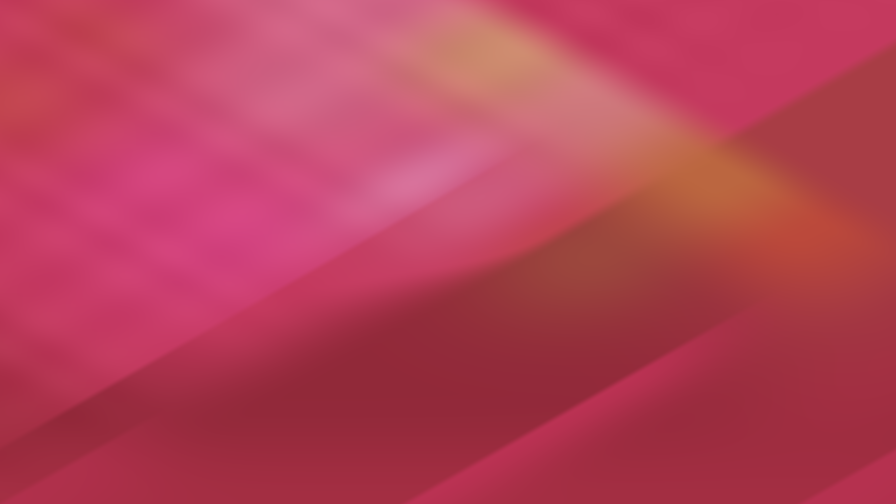
Give the GLSL for this background, as a WebGL 2 fragment shader.

```glsl
#version 300 es
precision highp float;
// Soft crossing diagonal beams in rose, magenta and amber over dark wine red.

uniform vec2 u_resolution;
out vec4 fragColor;

const float SLOPE = 0.57;         // steepness of both beam directions
const float RIDGE = 0.11;         // lower edge of the magenta sheet
const float SHELF = -0.105;       // lower edge of the rose sheet
const float STREAK = -0.457;      // upper edge of the bright lower streak
const float CORNER = -0.905;      // upper edge of the corner beam
const float BAND_TOP = 1.55;      // upper edge of the falling band
const float EDGE = 0.008;         // softness of crisp edges
const float GRAIN = 0.008;        // strength of the faint streaks

const vec3 DARK = vec3(0.57, 0.16, 0.225);
const vec3 WINE = vec3(0.64, 0.18, 0.26);
const vec3 CRIMSON = vec3(0.73, 0.195, 0.325);
const vec3 ROSE = vec3(0.77, 0.225, 0.37);
const vec3 MAGENTA = vec3(0.83, 0.26, 0.50);
const vec3 PINK = vec3(0.82, 0.40, 0.53);
const vec3 ORCHID = vec3(0.84, 0.45, 0.61);
const vec3 DUSTY = vec3(0.81, 0.48, 0.49);
const vec3 TAN = vec3(0.80, 0.55, 0.43);
const vec3 AMBER = vec3(0.74, 0.41, 0.25);
const vec3 RUST = vec3(0.74, 0.29, 0.23);
const vec3 RED = vec3(0.75, 0.27, 0.29);
const vec3 BROWN = vec3(0.61, 0.28, 0.24);
const vec3 BRICK = vec3(0.66, 0.24, 0.27);

// Elliptic glow in diagonal coordinates
float glow(vec2 q, vec2 center, vec2 size) {
  vec2 v = (q - center) / size;
  return exp(-dot(v, v));
}

// Beam with a crisp upper edge and a soft tail below
float beam(float c, float edge, float tail) {
  float t = max(edge - c, 0.0) / tail;
  return smoothstep(-EDGE, EDGE, edge - c) * exp(-t * t);
}

// Dark lower field with its rising streaks
vec3 lowerField(vec2 q, float y) {
  vec3 col = mix(WINE, DARK, smoothstep(0.0, 0.22, y));
  col = mix(col, WINE, 0.9 * glow(q, vec2(1.24, -0.75), vec2(0.35, 0.2)));
  col = mix(col, BROWN, glow(q, vec2(1.17, -0.18), vec2(0.22, 0.17)));
  col = mix(col, BRICK, 0.8 * glow(q, vec2(1.40, -0.52), vec2(0.25, 0.2)));
  col = mix(col, BRICK, smoothstep(1.4, 1.6, q.x));
  float leftFade = 1.0 - smoothstep(0.15, 0.42, q.x);
  col = mix(col, CRIMSON, 0.55 * leftFade * beam(q.y, 0.0, 0.15));
  float streakFade = 1.0 - smoothstep(0.95, 1.36, q.x);
  col = mix(col, CRIMSON, streakFade * beam(q.y, STREAK, 0.085));
  return mix(col, CRIMSON, 0.8 * beam(q.y, CORNER, 0.2));
}

// Rose sheet, blurred at the left and sharp toward the right
vec3 roseSheet(vec3 col, vec2 q) {
  float blur = mix(0.11, 0.012, smoothstep(0.65, 1.15, q.x));
  float cover = smoothstep(SHELF - 0.01, SHELF + 2.0 * blur, q.y);
  cover *= smoothstep(0.22, 0.68, q.x);
  vec3 sheet = mix(ROSE, PINK, 0.75 * glow(q, vec2(1.16, 0.07), vec2(0.2, 0.12)));
  sheet = mix(sheet, RED, 0.8 * glow(q, vec2(1.17, -0.1), vec2(0.18, 0.07)));
  return mix(col, sheet, cover);
}

// Magenta sheet with pale and red clouds in the upper left
vec3 magentaSheet(vec3 col, vec2 q) {
  vec3 sheet = mix(WINE, ROSE, smoothstep(0.14, 0.5, q.x));
  sheet = mix(sheet, MAGENTA, glow(q, vec2(0.82, 0.26), vec2(0.27, 0.2)));
  sheet = mix(sheet, MAGENTA, 0.8 * glow(q, vec2(0.84, 0.48), vec2(0.2, 0.13)));
  sheet = mix(sheet, RED, 0.85 * glow(q, vec2(0.80, 0.80), vec2(0.15, 0.16)));
  sheet = mix(sheet, RED, 0.7 * glow(q, vec2(1.05, 0.82), vec2(0.09, 0.15)));
  sheet = mix(sheet, PINK, glow(q, vec2(1.17, 0.47), vec2(0.19, 0.21)));
  sheet = mix(sheet, PINK, 0.95 * glow(q, vec2(1.35, 0.58), vec2(0.17, 0.25)));
  sheet = mix(sheet, ORCHID, 0.95 * glow(q, vec2(1.13, 0.17), vec2(0.2, 0.09)));
  float cover = smoothstep(RIDGE - EDGE, RIDGE + EDGE, q.y);
  return mix(col, sheet, cover * (1.0 - smoothstep(1.45, 1.62, q.x)));
}

// Falling band, its hue running from pink through tan and amber to rust
vec3 fallingBand(vec3 col, vec2 q) {
  vec3 hue = mix(RUST, AMBER, smoothstep(-0.38, -0.18, q.y));
  hue = mix(hue, DUSTY, smoothstep(-0.14, 0.11, q.y));
  hue = mix(hue, TAN, smoothstep(0.14, 0.31, q.y));
  hue = mix(hue, PINK, smoothstep(0.35, 0.55, q.y));
  float cover = smoothstep(1.18, 1.44, q.x);
  cover *= 1.0 - smoothstep(BAND_TOP - 0.07, BAND_TOP + 0.045, q.x);
  cover *= smoothstep(-0.64, -0.36, q.y);
  return mix(col, hue, 0.96 * cover);
}

void main() {
  vec2 p = gl_FragCoord.xy / u_resolution.y;
  p.x *= 16.0 * u_resolution.y / (9.0 * u_resolution.x);
  vec2 q = vec2(p.y + SLOPE * p.x, p.y - SLOPE * p.x);

  vec3 col = lowerField(q, p.y);
  col = roseSheet(col, q);
  col = magentaSheet(col, q);
  col = fallingBand(col, q);

  // Faint layered streaks along both directions
  float streaks = sin(q.x * 47.0 + sin(q.x * 19.0)) + sin(q.y * 41.0 + 1.3);
  col += GRAIN * streaks * smoothstep(-0.1, 0.3, q.y);
  fragColor = vec4(clamp(col, 0.0, 1.0), 1.0);
}
```
